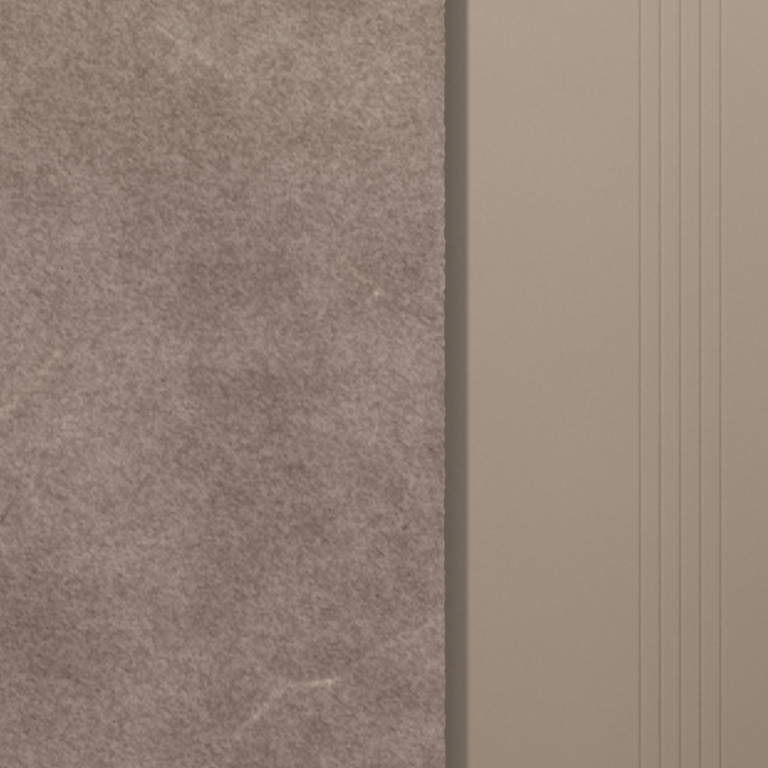
Write a Shadertoy shader that draws this texture.

```glsl
// A mottled stone slab beside a smooth taupe panel, split by a shadowed gap.
// Layered value noise makes the grain and clouds; warped line distances make
// the pale veins, and a repeated profile cuts five grooves into the panel.

float hash(vec2 p) {
    vec3 q = fract(vec3(p.xyx) * 0.1031);
    q += dot(q, q.yzx + 33.33);
    return fract((q.x + q.y) * q.z);
}

float noise(vec2 p) {
    vec2 cell = floor(p), f = fract(p);
    f = f * f * (3.0 - 2.0 * f);
    float low = mix(hash(cell), hash(cell + vec2(1, 0)), f.x);
    float high = mix(hash(cell + vec2(0, 1)), hash(cell + vec2(1, 1)), f.x);
    return mix(low, high, f.y);
}

// Fractal noise centred on zero.
float fbm(vec2 p) {
    float sum = 0.0, amp = 0.5;
    for (int i = 0; i < 5; i++) {
        sum += amp * (noise(p) - 0.5);
        p = mat2(1.6, 1.2, -1.2, 1.6) * p + 17.3;
        amp *= 0.55;
    }
    return sum;
}

float segmentDistance(vec2 p, vec2 a, vec2 b) {
    vec2 ab = b - a;
    return length(p - a - ab * clamp(dot(p - a, ab) / dot(ab, ab), 0.0, 1.0));
}

// A thin bright core inside a faint halo.
float vein(vec2 p, vec2 a, vec2 b, float width) {
    float d = segmentDistance(p, a, b) / width;
    return exp(-d * d) + 0.25 * exp(-d * d * 0.08);
}

// Soft round patch of tone.
float blob(vec2 p, vec2 center, vec2 radius) {
    vec2 d = (p - center) / radius;
    return exp(-dot(d, d));
}

vec3 stone(vec2 p) {
    vec3 color = mix(vec3(0.535, 0.464, 0.434), vec3(0.575, 0.506, 0.462), p.y);
    color += 0.022 * smoothstep(0.25, 0.58, p.x) * smoothstep(0.1, 0.9, p.y);

    // Broad clouds and patches.
    float tone = 0.10 * fbm(p * 6.0 + 4.0) + 0.07 * fbm(p * 22.0);
    tone -= 0.035 * blob(p, vec2(0.27, 0.66), vec2(0.08, 0.05));
    tone -= 0.035 * blob(p, vec2(0.28, 0.49), vec2(0.06, 0.04));
    tone -= 0.022 * blob(p, vec2(0.09, 0.14), vec2(0.11, 0.08));
    tone -= 0.022 * blob(p, vec2(0.04, 0.83), vec2(0.07, 0.09));
    tone += 0.026 * blob(p, vec2(0.31, 0.55), vec2(0.06, 0.04));
    tone += 0.024 * blob(p, vec2(0.10, 0.44), vec2(0.07, 0.05));

    // Slanted flakes, fine grain and sparse dark pits.
    vec2 slanted = mat2(0.8, 0.6, -0.6, 0.8) * p;
    tone += 0.085 * (noise(slanted * vec2(150.0, 230.0)) - 0.5);
    tone += 0.070 * (noise(p * vec2(310.0, 280.0) + 31.0) - 0.5);
    tone += 0.050 * fbm(p * 75.0 + 9.0);
    float pits = smoothstep(0.80, 0.98, noise(slanted * vec2(120.0, 190.0) + 70.0));
    tone -= 0.055 * pits * smoothstep(0.35, 0.7, noise(p * 14.0 + 3.0));
    color += tone * vec3(1.0, 1.02, 1.0);

    // Irregular pale veins.
    vec2 w = p + 0.022 * vec2(fbm(p * 24.0), fbm(p * 24.0 + 50.0));
    float pale = 0.8 * vein(w, vec2(-0.01, 0.45), vec2(0.035, 0.495), 0.005);
    pale += 0.7 * vein(w, vec2(0.04, 0.495), vec2(0.075, 0.54), 0.004);
    pale += 0.7 * vein(w, vec2(0.31, 0.035), vec2(0.37, 0.10), 0.005);
    pale += 0.7 * vein(w, vec2(0.36, 0.10), vec2(0.43, 0.115), 0.004);
    pale += 0.4 * vein(w, vec2(0.43, 0.115), vec2(0.58, 0.20), 0.003);
    pale += 0.55 * vein(w, vec2(0.20, 0.97), vec2(0.29, 0.905), 0.004);
    pale += 0.4 * vein(w, vec2(0.45, 0.66), vec2(0.49, 0.62), 0.003);
    pale *= 0.5 + 0.9 * noise(p * 55.0 + 12.0);
    pale += 1.3 * blob(p, vec2(0.491, 0.619), vec2(0.005));
    return color + pale * vec3(0.085, 0.085, 0.074);
}

vec3 panel(vec2 p, float pixel) {
    vec3 color = mix(vec3(0.595, 0.533, 0.473), vec3(0.675, 0.615, 0.558), p.y);
    color -= 0.018 * smoothstep(0.72, 1.0, p.x) * (1.0 - 0.5 * p.y);
    color += 0.010 * (noise(p * 260.0) - 0.5) + 0.012 * fbm(p * 5.0);

    // Five evenly spaced grooves, each dark with a lit right lip.
    float spacing = 0.0262;
    float index = clamp(round((p.x - 0.833) / spacing), 0.0, 4.0);
    float x = p.x - 0.833 - index * spacing;
    float width = max(0.0018, pixel);
    float dark = exp(-x * x / (width * width));
    float lip = exp(-pow((x - 0.0036) / width, 2.0));
    return color - 0.062 * dark + 0.016 * lip;
}

void mainImage(out vec4 fragColor, in vec2 fragCoord) {
    vec2 p = fragCoord / iResolution.xy;
    float pixel = 1.0 / iResolution.x;

    // Shadowed gap, darkest beside the slab.
    vec3 gap = mix(vec3(0.405, 0.360, 0.325), vec3(0.455, 0.408, 0.370),
                   smoothstep(0.579, 0.606, p.x));
    gap += 0.012 * (p.y - 0.5) + 0.010 * (noise(p * 240.0) - 0.5);

    // Join the three strips; the slab has a slightly chipped edge.
    float chip = 0.0025 * (noise(vec2(p.y * 150.0, 2.0)) - 0.5);
    float soft = max(0.0012, pixel);
    vec3 color = mix(gap, panel(p, pixel), smoothstep(0.604, 0.614, p.x));
    float slab = 1.0 - smoothstep(-soft, soft, p.x - 0.579 - chip);
    fragColor = vec4(mix(color, stone(p), slab), 1.0);
}
```
